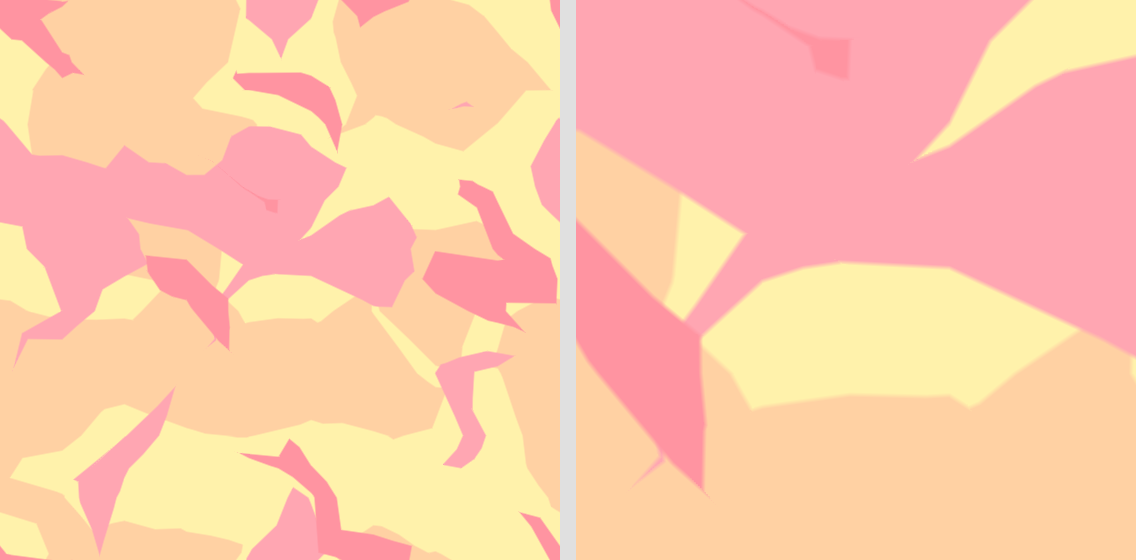
Left, the full canvas; right, a detail of the centre.
A WebGL 2 fragment shader for this pattern:

```glsl
#version 300 es
precision highp float;
precision highp int;

uniform vec2 u_resolution;
out vec4 fragColor;

#define PATCH_CELLS 6       // patch lattice per side; shuffledLevel relies on 6 * 6 + 1 being prime
#define BEND_CELLS 9        // lattice that bends the outlines
#define BEND_AMOUNT 0.045   // largest shift of an outline
#define EDGE_SOFTNESS 0.003 // width of the smoothed edge
#define ORANGE_LEVEL 0.495
#define PINK_LEVEL 0.667
#define ROSE_LEVEL 0.75

const vec3 CREAM = vec3(1.00, 0.95, 0.67);
const vec3 ORANGE = vec3(1.00, 0.82, 0.64);
const vec3 PINK = vec3(1.00, 0.65, 0.70);
const vec3 ROSE = vec3(1.00, 0.58, 0.63);

// Integer hash to the range 0..1
float random(ivec2 corner, int seed) {
    uvec3 v = uvec3(corner, seed) * 1664525u + 1013904223u;
    v.x += v.y * v.z;
    v.y += v.z * v.x;
    v.z += v.x * v.y;
    v ^= v >> 16u;
    v.x += v.y * v.z;
    return float(v.x >> 8u) / 16777216.0;
}

// Permutes the lattice corners, so that each level occurs exactly once
float shuffledLevel(ivec2 corner, int seed) {
    int count = PATCH_CELLS * PATCH_CELLS;
    int prime = count + 1;
    int k = corner.x + corner.y * PATCH_CELLS;
    for (int i = 1; i <= 3; i++) {
        k = (k + seed * i + 5) % count + 1;
        int square = k * k % prime;
        k = square * square % prime * k % prime - 1;
    }
    return (float(k) + 0.5) / float(count);
}

// Linear blend over a cell cut into two triangles; corners are 00, 10, 01, 11
float facet(vec4 corners, vec2 f, bool mirrored) {
    vec4 c = mirrored ? corners.yxwz : corners;
    f.x = mirrored ? 1.0 - f.x : f.x;
    float lower = c.x + (c.y - c.x) * f.x + (c.w - c.y) * f.y;
    float upper = c.x + (c.w - c.z) * f.x + (c.z - c.x) * f.y;
    return f.x > f.y ? lower : upper;
}

// Wrapping faceted noise; p must be positive
float facetNoise(vec2 p, int cells, int seed, bool shuffled) {
    vec2 q = p * float(cells);
    ivec2 cell = ivec2(floor(q));
    vec4 corners;
    for (int i = 0; i < 4; i++) {
        ivec2 corner = (cell + ivec2(i & 1, i >> 1)) % cells;
        corners[i] = shuffled ? shuffledLevel(corner, seed) : random(corner, seed);
    }
    bool mirrored = random(cell % cells, seed + 50) > 0.5;
    return facet(corners, fract(q), mirrored);
}

// Coverage of one layer of angular patches; a whole-number shear keeps it tiling
float patches(vec2 uv, float shear, float level, int seed) {
    vec2 p = uv + 1.0;
    vec2 bend = vec2(facetNoise(p, BEND_CELLS, seed + 100, false),
                     facetNoise(p, BEND_CELLS, seed + 200, false));
    p += (bend * 2.0 - 1.0) * BEND_AMOUNT;
    p.x += shear * p.y;
    float height = facetNoise(p, PATCH_CELLS, seed, true);
    float slope = length(vec2(dFdx(height), dFdy(height)) * u_resolution);
    return clamp((height - level) / max(slope * EDGE_SOFTNESS, 0.0001) + 0.5, 0.0, 1.0);
}

void main() {
    vec2 uv = gl_FragCoord.xy / u_resolution;
    vec3 color = CREAM;
    color = mix(color, ORANGE, patches(uv, 0.0, ORANGE_LEVEL, 3));
    color = mix(color, PINK, patches(uv, 0.0, PINK_LEVEL, 11));
    color = mix(color, ROSE, patches(uv, 1.0, ROSE_LEVEL, 23));
    fragColor = vec4(color, 1.0);
}
```
